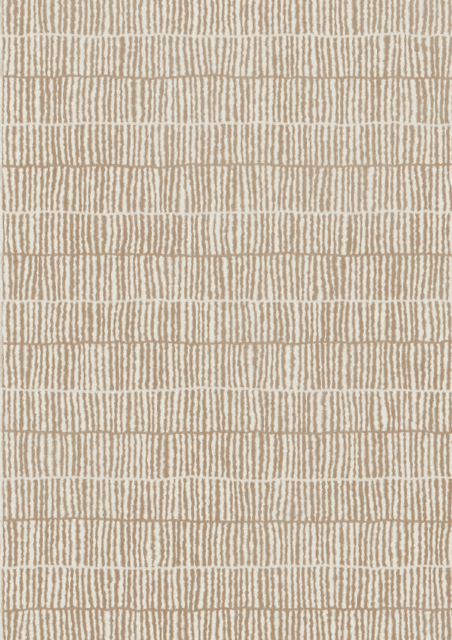
Write a Shadertoy shader that draws this texture.

```glsl
// Woven rug: ragged beige stripes in bands, parted by alternating cream and tan lines.

const vec3 CREAM = vec3(0.895, 0.884, 0.845);
const vec3 TAN = vec3(0.678, 0.578, 0.475);
const float STRIPES = 72.0;      // stripes across the width
const float BAND = 0.0693;       // band height, in canvas heights
const float FIRST_LINE = 0.0547; // distance of the first line from the top

float hash(vec2 p) {
    vec3 q = fract(vec3(p.xyx) * 0.1031);
    q += dot(q, q.yzx + 33.33);
    return fract((q.x + q.y) * q.z);
}

float noise(vec2 p) {
    vec2 i = floor(p), f = fract(p);
    f = f * f * (3.0 - 2.0 * f);
    return mix(mix(hash(i), hash(i + vec2(1, 0)), f.x),
               mix(hash(i + vec2(0, 1)), hash(i + vec2(1, 1)), f.x), f.y);
}

float signedNoise(vec2 p) {
    return 2.0 * noise(p) - 1.0;
}

// Coverage of a shape from its signed distance
float cover(float d, float soft) {
    return 1.0 - smoothstep(-soft, soft, d);
}

// Vertical stripes, gently bent; each has its own width, place and frayed sides
float stripes(vec2 p, float pitch, float band, float ragged, float pixel) {
    vec2 seed = vec2(band * 17.3 + 90.0, band * 7.7 + 40.0);
    float u = p.x / pitch;
    u += 0.38 * signedNoise(vec2(p.x * 34.0, p.y * 16.0) + seed);
    float id = floor(u);
    float shift = 0.20 * (hash(vec2(id + 11.0, band + 5.0)) - 0.5);
    float halfWidth = 0.245 + 0.12 * (hash(vec2(id + 71.0, band + 29.0)) - 0.5);
    float x = u - id - 0.5 - shift;
    float side = step(0.0, x);
    float fray = signedNoise(vec2(id * 7.0 + side * 3.0 + 20.0, p.y * 230.0))
               + 0.6 * signedNoise(vec2(id * 5.0 + 60.0, p.y * 75.0)) * (2.0 * side - 1.0);
    float d = abs(x) - halfWidth + 0.10 * fray + 0.08 * ragged;
    return cover(d, max(0.21, pixel / pitch));
}

void mainImage(out vec4 fragColor, in vec2 fragCoord) {
    float pixel = 1.0 / iResolution.y;
    vec2 p = fragCoord * pixel;
    float width = iResolution.x * pixel;

    // Yarn tufts: fine noise that frays every edge
    float ragged = signedNoise(p * 430.0) * 0.8 + signedNoise(p * 240.0 + 31.0) * 0.5;

    // Wavy horizontal lines at whole values of t
    float t = (1.0 - p.y - FIRST_LINE) / BAND;
    float line = floor(t + 0.5);
    float isTan = mod(line, 2.0);
    t += 0.040 * signedNoise(vec2(p.x * 13.0, line * 9.1 + 50.0))
       + 0.025 * signedNoise(vec2(p.x * 60.0, line * 5.3 + 80.0))
       + 0.05 * isTan;
    float lineDist = abs(t - line) * BAND - 0.0020;
    float lineCover = cover(lineDist + 0.0010 * ragged, max(0.0016, 0.8 * pixel));

    // Pile colour: stripes, then lines, then the pale left border
    float pile = stripes(p, width / STRIPES, floor(t), ragged, pixel);
    pile = mix(pile, 0.05 + 0.90 * isTan, lineCover * 0.85);
    pile *= 1.0 - 0.7 * cover(p.x - 0.004 + 0.001 * ragged, max(0.002, pixel));

    // Wear: cloudy fading, slightly stronger colour toward the bottom
    float cloud = signedNoise(p * 7.0 + 3.0) * 0.6 + signedNoise(p * 24.0) * 0.4;
    pile *= 0.97 + 0.12 * cloud + 0.10 * (0.5 - p.y) + 0.10 * ragged;
    vec3 color = mix(CREAM, TAN, clamp(pile, 0.0, 1.15));

    // Light catching single tufts
    float grain = signedNoise(p * 500.0 + 7.0);
    color *= 1.0 + 0.025 * grain + 0.010 * cloud;
    fragColor = vec4(clamp(color, 0.0, 1.0), 1.0);
}
```
